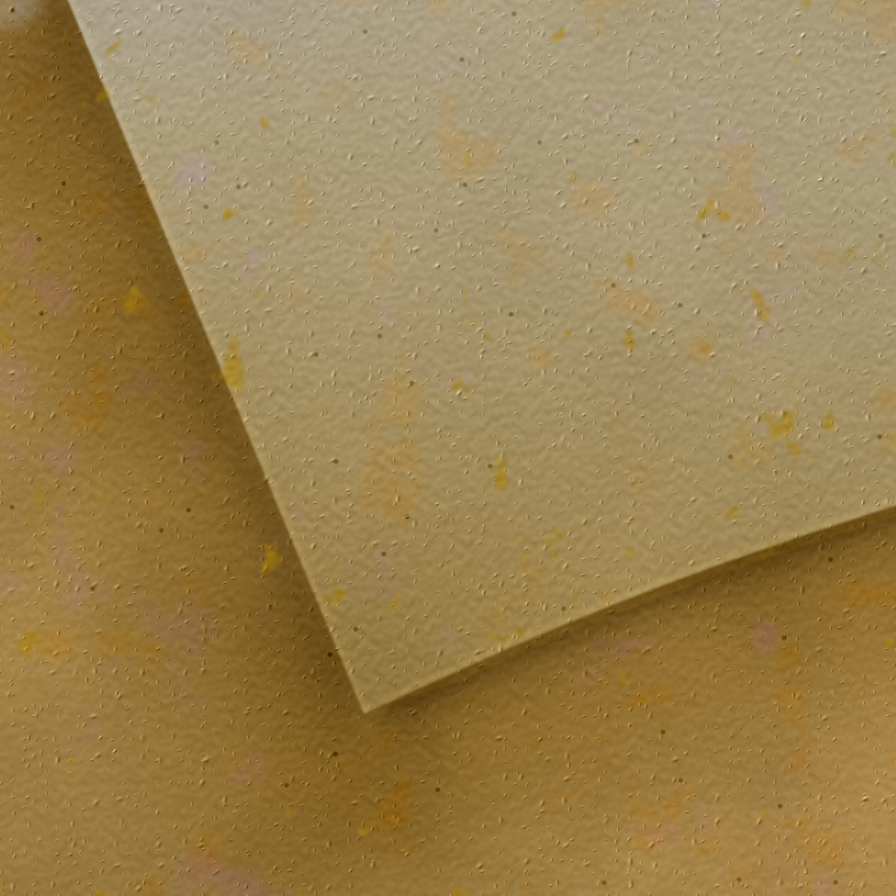
Give the GLSL for this texture, as a WebGL 1 fragment shader.

```glsl
precision highp float;
uniform vec2 u_resolution;

float hash(vec2 p) {
  return fract(sin(dot(p, vec2(12.9898, 78.233))) * 43758.5453);
}

float noise(vec2 p) {
  vec2 i = floor(p), f = fract(p);
  f = f * f * (3.0 - 2.0 * f);
  return mix(mix(hash(i), hash(i + vec2(1.0, 0.0)), f.x),
             mix(hash(i + vec2(0.0, 1.0)), hash(i + 1.0), f.x), f.y);
}

float fbm(vec2 p) {
  float sum = 0.0, amp = 0.5;
  for (int i = 0; i < 4; i++) {
    sum += amp * noise(p);
    p = mat2(1.6, 1.2, -1.2, 1.6) * p + 7.3;
    amp *= 0.5;
  }
  return sum;
}

// Short raised fibres: a bright streak with a dark one beside it
float fibres(vec2 p, float density) {
  vec2 cell = floor(p);
  float present = step(1.0 - density, hash(cell + 3.7));
  vec2 centre = 0.35 + 0.3 * vec2(hash(cell + 11.1), hash(cell + 23.9));
  float angle = 0.3 + 1.3 * hash(cell + 41.3);
  float c = cos(angle), s = sin(angle);
  vec2 q = mat2(c, -s, s, c) * (fract(p) - centre);
  float lit = exp(-dot(q * q, vec2(45.0, 220.0)));
  q.y += 0.12;
  float dark = exp(-dot(q * q, vec2(50.0, 240.0)));
  return present * (0.4 + 0.6 * hash(cell + 57.0)) * (lit - dark);
}

void main() {
  vec2 p = gl_FragCoord.xy / u_resolution;
  float aa = 1.2 / min(u_resolution.x, u_resolution.y);

  // Signed distances to the two visible sides of the upper sheet
  vec2 q = p - vec2(0.406, 0.203);
  float left = dot(q, vec2(0.924, 0.383));
  float bottom = dot(q, vec2(-0.365, 0.931));
  bottom -= 0.012 * sin(3.1416 * clamp(q.x / 0.594, 0.0, 1.0));
  float along = dot(q, vec2(0.931, 0.365));
  float inside = min(left, bottom);
  float outside = length(min(vec2(left, bottom), 0.0));

  // Lower sheet
  float mottle = fbm(p * 7.0) - 0.47;
  vec3 base = mix(vec3(0.57, 0.44, 0.19), vec3(0.62, 0.50, 0.27),
                  smoothstep(0.05, 0.3, outside));
  base = mix(base, vec3(0.53, 0.40, 0.17), 0.6 * smoothstep(0.7, 1.0, p.y));
  base += vec3(0.05, 0.03, 0.03) * smoothstep(0.55, 1.0, p.x) * smoothstep(0.35, 0.0, p.y);
  base -= 0.05 * exp(-dot(q + vec2(0.06, 0.13), q + vec2(0.06, 0.13)) * 22.0);

  // Soft cast shadow, wide on the left and tight underneath
  float leftSide = smoothstep(0.03, -0.03, left) * smoothstep(-0.07, 0.06, bottom);
  float underSide = smoothstep(-0.03, 0.06, left);
  float shade = leftSide * (0.55 * exp(min(left, 0.0) * 17.0) + 0.2 * exp(min(left, 0.0) * 60.0));
  shade = max(shade, underSide * 0.62 * exp(min(bottom + 0.012, 0.0) * 38.0));
  base = mix(base, vec3(0.27, 0.18, 0.02), shade);
  float cornerGlint = smoothstep(0.045, 0.015, length((p - vec2(0.0, 1.0)) * vec2(0.7, 1.0)));
  base = mix(base, vec3(0.57, 0.52, 0.42), 0.8 * cornerGlint);

  // Upper sheet, cooler and paler towards the top
  float height = smoothstep(0.2, 0.95, p.y + 0.12 * (p.x - 0.5));
  vec3 sheet = mix(vec3(0.61, 0.51, 0.29), vec3(0.67, 0.615, 0.485), height);
  sheet += vec3(0.0, 0.015, 0.055) * smoothstep(0.82, 1.0, p.y) * smoothstep(0.8, 0.1, p.x);
  sheet -= 0.035 * exp(-dot(q, q) * 30.0);
  sheet += vec3(0.04, 0.035, 0.02) * exp(-pow((left - 0.004) / 0.004, 2.0));
  sheet += vec3(0.045, 0.04, 0.02) * exp(-pow((bottom - 0.005) / 0.004, 2.0));

  // Cut side below the sheet
  float depth = 0.011 * smoothstep(0.01, 0.12, along);
  float sideFace = smoothstep(-aa, aa, bottom + depth) * smoothstep(-aa, aa, left);
  base = mix(base, vec3(0.43, 0.31, 0.08), 0.8 * sideFace);
  float cover = smoothstep(-aa - 0.001, aa + 0.001, inside);
  vec3 color = mix(base, sheet, cover);

  // Broad tint variation with small yellow and lilac stains
  color += mottle * mix(vec3(0.09, 0.08, 0.06), vec3(0.045), cover);
  float stain = smoothstep(0.69, 0.83, fbm(p * vec2(27.0, 21.0) + 5.0));
  color = mix(color, vec3(0.65, 0.50, 0.04), 0.6 * stain);
  float lilac = smoothstep(0.60, 0.78, fbm(p * 14.0 + 31.0));
  color += lilac * vec3(0.015, -0.005, 0.075);
  float ochre = smoothstep(0.58, 0.76, fbm(p * 18.0 + 63.0));
  color += ochre * vec3(0.02, -0.015, -0.06);

  // Pressed grain, lit from the upper left
  vec2 grainPoint = mat2(0.8, 0.6, -0.6, 0.8) * p * vec2(170.0, 150.0);
  float relief = noise(grainPoint) - noise(grainPoint + vec2(0.5, -0.5));
  color += relief * mix(0.045, 0.055, cover);
  color += 0.025 * (noise(p * 290.0) - 0.5);

  // Scattered fibres at three sizes, and a few dark pits
  float marks = 0.0;
  for (int i = 0; i < 3; i++) {
    float k = float(i);
    marks += fibres(p * (42.0 + 19.0 * k) + 13.7 * k, 0.22 + 0.04 * k);
  }
  color += marks * vec3(0.17, 0.16, 0.13) * (1.0 - 0.6 * shade * (1.0 - cover));
  vec2 pitCell = floor(p * 36.0);
  vec2 pitCentre = 0.25 + 0.5 * vec2(hash(pitCell + 71.0), hash(pitCell + 83.0));
  float pit = smoothstep(0.14, 0.04, length(fract(p * 36.0) - pitCentre));
  color -= 0.17 * pit * step(0.965, hash(pitCell + 97.0));

  gl_FragColor = vec4(clamp(color, 0.0, 1.0), 1.0);
}
```
